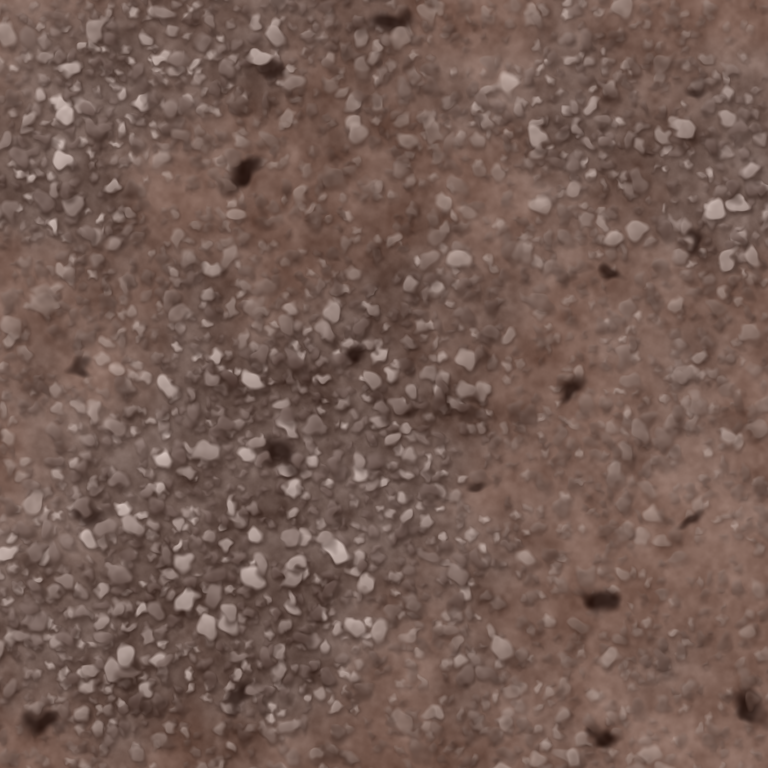
Write a three.js fragment shader that draws this texture.

```glsl
// Gravel strewn over reddish clay: soft noise makes the earth, broad blobs
// gather the grey stones, and layers of jittered cells scatter shaded pebbles
// from fine grit to larger stones, with a few dark hollows between them.
varying vec2 vUv;

vec2 hash22(vec2 p) {
  vec3 q = fract(vec3(p.xyx) * vec3(0.1031, 0.1030, 0.0973));
  q += dot(q, q.yzx + 33.33);
  return fract((q.xx + q.yz) * q.zy);
}

float noise(vec2 p) {
  vec2 i = floor(p), f = fract(p);
  f = f * f * (3.0 - 2.0 * f);
  vec2 e = vec2(0.0, 1.0);
  return mix(mix(hash22(i).x, hash22(i + e.yx).x, f.x),
             mix(hash22(i + e.xy).x, hash22(i + e.yy).x, f.x), f.y);
}

float fbm(vec2 p) {
  float sum = 0.0, amplitude = 0.5;
  for (int i = 0; i < 4; i++) {
    sum += amplitude * noise(p);
    p = mat2(1.6, 1.2, -1.2, 1.6) * p + 7.3;
    amplitude *= 0.5;
  }
  return sum;
}

float blob(vec2 p, vec2 center, vec2 size) {
  vec2 d = (p - center) / size;
  return exp(-dot(d, d));
}

// How stony the ground is: 0 is bare clay, 1 is dense gravel.
float gravelAmount(vec2 p) {
  float heap = blob(p, vec2(0.25, 0.2), vec2(0.36, 0.26))
             + blob(p, vec2(0.43, 0.45), vec2(0.22, 0.2))
             + blob(p, vec2(0.9, 0.76), vec2(0.23, 0.22))
             + blob(p, vec2(0.23, 0.94), vec2(0.24, 0.16))
             + 0.8 * blob(p, vec2(0.02, 0.74), vec2(0.12, 0.16));
  return smoothstep(0.0, 1.1, heap + 1.3 * (fbm(p * 8.0) - 0.47));
}

// Lays one pebble per cell, each with a shadow below and a lit upper side.
vec3 addPebbles(vec3 color, vec2 uv, float scale, float density, float seed) {
  vec2 p = uv * scale + seed;
  vec2 warp = vec2(noise(p * 2.4), noise(p * 2.4 + 41.0)) - 0.5;
  float blur = 0.0038 * scale;
  for (int y = -1; y <= 1; y++) {
    for (int x = -1; x <= 1; x++) {
      vec2 cell = floor(p) + vec2(float(x), float(y));
      vec2 place = hash22(cell + seed), kind = hash22(cell + seed + 57.0);
      vec2 shape = hash22(cell + seed + 113.0);
      vec2 center = cell + 0.5 + 0.8 * (place - 0.5);
      float gravel = gravelAmount((center - seed) / scale);
      if (kind.x > density * mix(0.55, 1.0, gravel)) continue;

      float angle = 6.2832 * shape.x;
      mat2 turn = mat2(cos(angle), sin(angle), -sin(angle), cos(angle));
      vec2 stretch = vec2(1.0, mix(1.05, 1.7, shape.y));
      float radius = mix(0.26, 0.52, place.y * kind.y + 0.3 * shape.y);
      vec2 d = p - center + 0.38 * warp;
      float edge = length(turn * d * stretch) - radius;
      float shade = length(turn * (d + vec2(-0.09, 0.18)) * stretch) - radius;

      float shadow = 1.0 - smoothstep(-blur, blur * 2.0, shade);
      color = mix(color, vec3(0.26, 0.19, 0.165), shadow * mix(0.22, 0.55, gravel));
      float pale = pow(kind.y, 2.3) * mix(0.7, 1.0, gravel);
      vec3 stone = mix(vec3(0.44, 0.35, 0.315), vec3(0.79, 0.71, 0.675), pale);
      stone += gravel * vec3(-0.01, 0.0, 0.01);
      stone += 0.08 * dot(d, vec2(-0.4, 0.9)) / radius;
      float cover = 1.0 - smoothstep(-blur, blur, edge);
      color = mix(color, stone, cover * mix(0.62, 0.9, gravel));
    }
  }
  return color;
}

// Sparse dark hollows with ragged, soft rims.
vec3 addHollows(vec3 color, vec2 uv) {
  vec2 p = uv * 7.0;
  vec2 warp = vec2(noise(uv * 60.0), noise(uv * 60.0 + 19.0)) - 0.5;
  for (int y = -1; y <= 1; y++) {
    for (int x = -1; x <= 1; x++) {
      vec2 cell = floor(p) + vec2(float(x), float(y));
      vec2 place = hash22(cell + 211.0), kind = hash22(cell + 307.0);
      if (kind.x > 0.42) continue;
      vec2 d = p - cell - 0.15 - 0.7 * place + 0.14 * warp;
      d.y += d.x * (place.x - 0.5);
      float radius = mix(0.09, 0.2, kind.y * kind.y);
      float depth = 1.0 - smoothstep(radius * 0.3, radius * 1.3, length(d * vec2(0.9, 1.2)));
      color = mix(color, vec3(0.18, 0.115, 0.095), depth * mix(0.7, 0.95, kind.y));
    }
  }
  return color;
}

void main() {
  float gravel = gravelAmount(vUv);

  // Earth: warm clay fading to grey-brown grit, in broad light and dark drifts.
  vec3 color = mix(vec3(0.5, 0.387, 0.342), vec3(0.415, 0.337, 0.308), gravel);
  color += 0.1 * (fbm(vUv * 70.0) - 0.47) * mix(0.8, 1.3, gravel);

  color = addPebbles(color, vUv, 72.0, 0.55, 13.0);
  color = addPebbles(color, vUv, 46.0, 0.6, 29.0);
  color = addHollows(color, vUv);
  color = addPebbles(color, vUv, 31.0, 0.46, 71.0);

  // Uneven light over stones and earth alike, then fine mottling.
  color += 0.13 * (fbm(vUv * 6.0 + 5.0) - 0.47) + 0.1 * (noise(vUv * 24.0 + 3.0) - 0.5);
  color += 0.05 * (noise(vUv * 130.0) - 0.5) + 0.05 * (noise(vUv * 60.0 + 9.0) - 0.5);
  gl_FragColor = vec4(color, 1.0);
}
```
